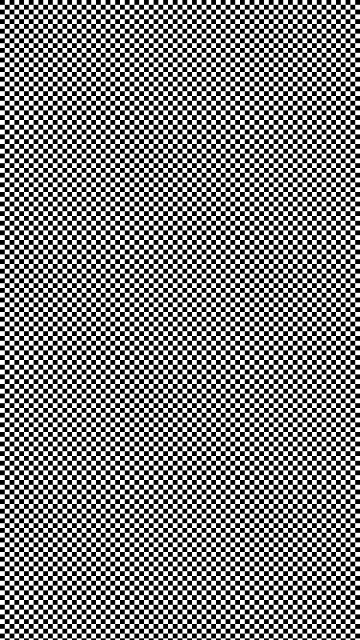
Give the GLSL for this pattern, as a Shadertoy shader.

```glsl
// Integral of a square wave that alternates +1 and -1 on unit cells
vec2 squareWaveIntegral(vec2 p) {
    return 1.0 - abs(mod(p, 2.0) - 1.0);
}

// Checkerboard averaged over a square footprint: 0 on even cells, 1 on odd
float filteredChecker(vec2 p, float footprint) {
    vec2 halfStep = vec2(0.5 * footprint);
    vec2 wave = (squareWaveIntegral(p + halfStep) - squareWaveIntegral(p - halfStep)) / footprint;
    return 0.5 - 0.5 * wave.x * wave.y;
}

void mainImage(out vec4 fragColor, in vec2 fragCoord) {
    // Square cells, 75 across, counted from the top left corner
    float cellsPerPixel = 75.0 / iResolution.x;
    vec2 cell = vec2(fragCoord.x, iResolution.y - fragCoord.y) * cellsPerPixel;

    // Black and white, with edges smoothed over one pixel
    fragColor = vec4(vec3(filteredChecker(cell, cellsPerPixel)), 1.0);
}
```
